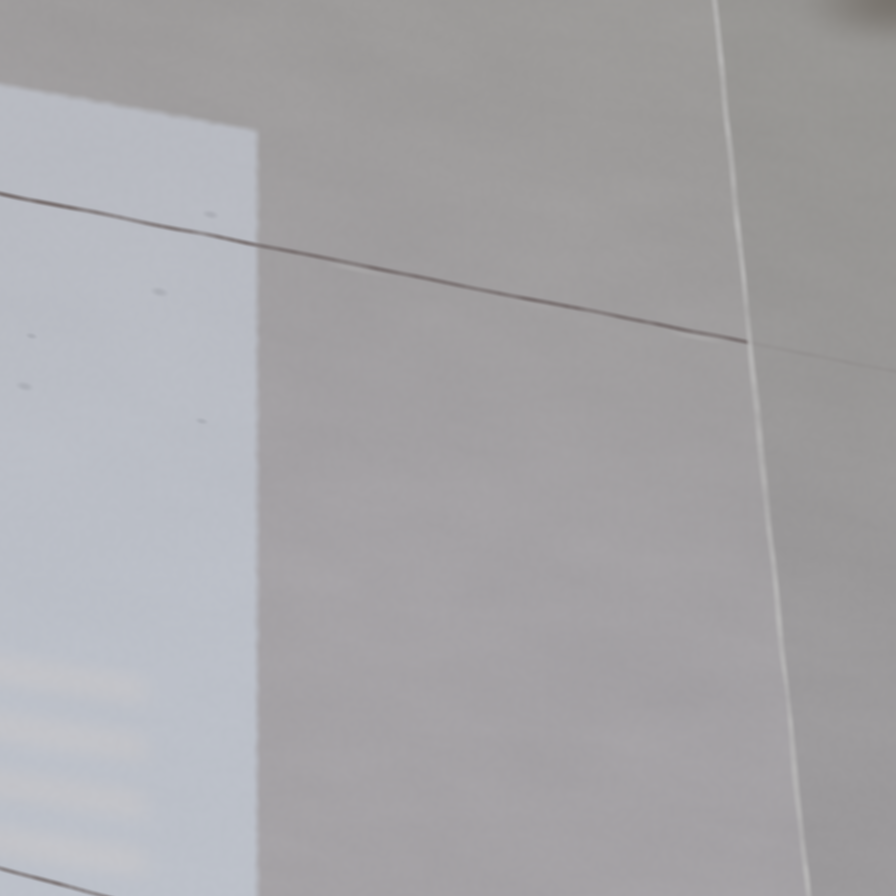
Give the GLSL for this texture, as a WebGL 1 fragment shader.

```glsl
precision highp float;
uniform vec2 u_resolution;

const vec3 COOL_STONE = vec3(0.645, 0.634, 0.647);
const vec3 WARM_STONE = vec3(0.608, 0.601, 0.594);
const vec3 SHEEN_TOP = vec3(0.722, 0.732, 0.760);
const vec3 SHEEN_LOW = vec3(0.736, 0.753, 0.787);
const vec3 BLIND_GLOW = vec3(0.772, 0.770, 0.784);
const vec3 DARK_GROUT = vec3(0.465, 0.432, 0.432);
const vec3 PALE_GROUT = vec3(0.722, 0.718, 0.716);
const vec3 CORNER_SHADE = vec3(0.450, 0.430, 0.405);
const float ROW_TOP = 0.784;      // left-edge height of the upper joint
const float ROW_STEP = 0.753;
const float ROW_SLOPE = -0.199;
const float SLOPE_STEP = -0.068;  // perspective change per row
const float COLUMN_FOOT = 0.902;
const float COLUMN_LEAN = -0.105;
const float DARK_WIDTH = 0.0038;
const float PALE_WIDTH = 0.0056;
const float JOINT_SOFT = 0.0027;
const float SHEEN_EDGE = 0.287;
const float SHEEN_HEIGHT = 0.906;
const float SHEEN_SLOPE = -0.180;
const float SHEEN_SOFT = 0.0056;
const float BLIND_TOP = 0.285;
const float BLIND_STEP = 0.064;
const float MOTTLE = 0.027;
const float GRAIN = 0.006;
const float RIGHT_SHADE = 0.033;

vec2 hash2(vec2 p) {
  vec3 q = fract(p.xyx * vec3(0.1031, 0.1030, 0.0973));
  q += dot(q, q.yzx + 33.33);
  return fract((q.xx + q.yz) * q.zy);
}

float cornerSlope(vec2 cell, vec2 offset) {
  float angle = 6.28318 * hash2(cell).x;
  return dot(vec2(cos(angle), sin(angle)), offset);
}

float gradientNoise(vec2 p) {
  vec2 i = floor(p), f = fract(p);
  vec2 w = f * f * f * (f * (f * 6.0 - 15.0) + 10.0);
  vec2 e = vec2(1.0, 0.0);
  float low = mix(cornerSlope(i, f), cornerSlope(i + e, f - e), w.x);
  float high = mix(cornerSlope(i + e.yx, f - e.yx), cornerSlope(i + 1.0, f - 1.0), w.x);
  return mix(low, high, w.y);
}

float fbm(vec2 p) {
  float sum = 0.0, gain = 0.5;
  for (int i = 0; i < 4; i++) {
    sum += gain * gradientNoise(p);
    p = mat2(1.6, 1.2, -1.2, 1.6) * p + 7.3;
    gain *= 0.5;
  }
  return sum;
}

float line(float d, float width, float soft) {
  return 1.0 - smoothstep(max(0.5 * width - soft, 0.0), 0.5 * width + soft, abs(d));
}

// Sparse elongated marks, one candidate per cell
float specks(vec2 p) {
  vec2 cell = floor(p * 10.0);
  vec2 spot = hash2(cell + 4.0);
  vec2 d = fract(p * 10.0) - mix(vec2(0.2), vec2(0.8), spot);
  d.y += 0.15 * d.x;
  float size = mix(0.6, 1.0, spot.y);
  float shape = 1.0 - smoothstep(0.1, 1.0, length(d / (vec2(0.13, 0.07) * size)));
  return shape * step(0.60, hash2(cell + 19.0).x) * smoothstep(0.32, 0.4, p.y);
}

void main() {
  vec2 uv = gl_FragCoord.xy / u_resolution;
  float soft = max(JOINT_SOFT, 0.8 / u_resolution.y);

  // Stone with cloudy, sideways-brushed wear
  float warmth = smoothstep(0.45, 1.25, 0.4 * uv.x + 0.9 * uv.y);
  vec3 color = mix(COOL_STONE, WARM_STONE, warmth);
  vec2 brushed = vec2(uv.x, uv.y + 0.15 * uv.x);
  float cloud = fbm(brushed * vec2(4.0, 7.0)) + 0.5 * fbm(brushed * vec2(9.0, 28.0) + 11.0);

  float columnWobble = 0.0015 * gradientNoise(vec2(uv.y * 14.0, 2.5));
  float column = uv.x - COLUMN_FOOT - COLUMN_LEAN * uv.y + columnWobble;
  float rightTile = smoothstep(-soft, soft, column);
  color -= RIGHT_SHADE * rightTile * mix(1.0, 0.5, warmth) * vec3(1.0, 0.92, 1.08);

  // Window reflection
  float sheenTop = SHEEN_HEIGHT + SHEEN_SLOPE * uv.x - uv.y;
  float edgeWobble = 0.002 * gradientNoise(uv * 70.0);
  float sheen = smoothstep(-SHEEN_SOFT, SHEEN_SOFT, SHEEN_EDGE - uv.x + edgeWobble)
              * smoothstep(-SHEEN_SOFT, SHEEN_SOFT, sheenTop + edgeWobble);
  vec3 reflection = mix(SHEEN_LOW, SHEEN_TOP, smoothstep(0.15, 0.9, uv.y));
  float blindRow = (BLIND_TOP - 0.15 * uv.x - uv.y) / BLIND_STEP;
  float slat = 0.5 - 0.5 * cos(6.28318 * blindRow);
  float blindArea = smoothstep(-0.1, 0.2, blindRow) * (1.0 - smoothstep(3.8, 4.1, blindRow))
                  * (1.0 - smoothstep(0.140, 0.185, uv.x));
  reflection = mix(reflection, BLIND_GLOW, 0.75 * slat * blindArea);
  reflection -= 0.055 * specks(uv);
  color = mix(color, reflection, sheen);
  color += MOTTLE * cloud * mix(1.0, 0.5, sheen);
  color += GRAIN * gradientNoise(uv * 110.0);

  // Dark row joints with a broken pale lower lip, faint on the right tile
  for (int k = 0; k < 2; k++) {
    float row = float(k);
    float slope = ROW_SLOPE + SLOPE_STEP * row;
    float d = uv.y - ROW_TOP + ROW_STEP * row - slope * uv.x;
    d += 0.0014 * gradientNoise(vec2(uv.x * 16.0, row + 0.5));
    float wear = clamp(0.80 + 0.8 * fbm(vec2(uv.x * 26.0, row + 8.4)), 0.0, 1.0);
    float strength = wear * mix(1.0, 0.14, rightTile);
    float lip = smoothstep(-0.1, 0.35, gradientNoise(vec2(uv.x * 12.0, row + 3.6)));
    lip *= (1.0 - sheen) * (1.0 - rightTile);
    color = mix(color, PALE_GROUT, 0.45 * lip * line(d + 0.0055, 0.004, 0.003));
    color = mix(color, DARK_GROUT, strength * line(d, DARK_WIDTH, soft));
  }

  // Pale column joint, chipped along its length
  float chip = clamp(0.70 + 0.9 * fbm(vec2(uv.y * 24.0, 5.3)), 0.0, 1.0);
  float paleWidth = PALE_WIDTH * (1.0 + 0.6 * gradientNoise(vec2(uv.y * 11.0, 9.6)));
  color = mix(color, PALE_GROUT, chip * line(column, paleWidth, 0.0034));

  // Shadow in the upper right corner
  float corner = 1.0 - smoothstep(0.0, 0.10, length((uv - 1.0) * vec2(0.8, 1.6)));
  color = mix(color, CORNER_SHADE, 0.85 * corner);

  gl_FragColor = vec4(color, 1.0);
}
```
